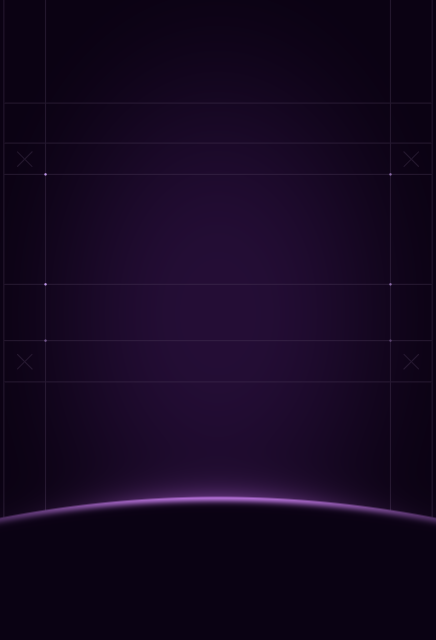
Give the GLSL for this background, as a WebGL 1 fragment shader.

```glsl
precision highp float;

// A dark violet backdrop: an elliptical glow behind a thin ruled grid with
// crosses and node dots, above a planet horizon with a luminous rim.
// Everything is a distance function in units of the canvas height, x centred.

uniform vec2 u_resolution;

// Backdrop glow
const vec3 EDGE_COLOR = vec3(0.043, 0.008, 0.075);
const vec3 CORE_COLOR = vec3(0.140, 0.052, 0.208);
const vec2 GLOW_CENTER = vec2(0.0, 0.510);
const vec2 GLOW_RADIUS = vec2(0.340, 0.490);

// Ruled grid: heights of the horizontal rules, offsets of the vertical rails
const vec3 UPPER_RULES = vec3(0.8389, 0.7764, 0.7275);
const vec3 LOWER_RULES = vec3(0.5557, 0.4678, 0.4033);
const float INNER_RAIL = 0.2695;
const float OUTER_RAIL = 0.3346;
const float LINE_WIDTH = 0.0017;
const vec3 LINE_COLOR = vec3(0.32, 0.25, 0.37);
const float LINE_ALPHA = 0.34;

// Crosses and node dots
const float CROSS_X = 0.302;
const vec2 CROSS_ROWS = vec2(0.7513, 0.4349);
const float CROSS_SIZE = 0.0120;
const float CROSS_ALPHA = 0.34;
const vec3 DOT_ROWS = vec3(0.7275, 0.5557, 0.4678);
const vec3 DOT_LEVELS = vec3(1.0, 1.0, 0.5);
const float DOT_RADIUS = 0.0018;
const vec3 DOT_COLOR = vec3(0.76, 0.60, 0.92);

// Planet
const float HORIZON_TOP = 0.2235;
const float PLANET_RADIUS = 1.79;
const vec3 PLANET_COLOR = vec3(0.041, 0.006, 0.076);
const vec3 RIM_COLOR = vec3(0.72, 0.45, 0.86);
const float RIM_DEPTH = 0.0085;
const float RIM_SPREAD = 0.36;
const vec3 HALO_COLOR = vec3(0.24, 0.14, 0.28);
const float HALO_HEIGHT = 0.018;
const float HALO_SPREAD = 0.22;

float bell(float x, float width) {
  return exp(-x * x / (width * width));
}

// Antialiased coverage of a signed distance
float cover(float dist, float pixel) {
  return clamp(0.5 - dist / pixel, 0.0, 1.0);
}

float minOf(vec3 v) {
  return min(v.x, min(v.y, v.z));
}

float gridLines(vec2 p, float pixel) {
  float ax = abs(p.x);
  float rules = minOf(min(abs(p.y - UPPER_RULES), abs(p.y - LOWER_RULES)));
  rules = max(rules - 0.5 * LINE_WIDTH, ax - OUTER_RAIL);
  float rails = min(abs(ax - INNER_RAIL), abs(ax - OUTER_RAIL));
  return cover(min(rules, rails - 0.5 * LINE_WIDTH), pixel);
}

float crosses(vec2 p, float pixel) {
  vec2 rows = abs(p.y - CROSS_ROWS);
  vec2 q = vec2(abs(abs(p.x) - CROSS_X), min(rows.x, rows.y));
  float stroke = abs(q.x - q.y) * 0.7071 - 0.5 * LINE_WIDTH;
  return cover(max(stroke, max(q.x, q.y) - CROSS_SIZE), pixel);
}

float nodeDots(vec2 p, float pixel) {
  float dx = abs(p.x) - INNER_RAIL;
  float side = p.x < 0.0 ? 1.0 : 0.65;
  float light = 0.0;
  for (int i = 0; i < 3; i++) {
    float dist = length(vec2(dx, p.y - DOT_ROWS[i])) - DOT_RADIUS;
    light += cover(dist, pixel) * DOT_LEVELS[i];
  }
  return light * side;
}

void main() {
  float pixel = 1.0 / u_resolution.y;
  vec2 p = (gl_FragCoord.xy - vec2(0.5 * u_resolution.x, 0.0)) * pixel;

  // Backdrop
  float reach = length((p - GLOW_CENTER) / GLOW_RADIUS);
  vec3 color = mix(CORE_COLOR, EDGE_COLOR, smoothstep(0.12, 1.15, reach));

  // Grid and its marks
  color = mix(color, LINE_COLOR, LINE_ALPHA * gridLines(p, pixel));
  color = mix(color, LINE_COLOR, CROSS_ALPHA * crosses(p, pixel));
  color = mix(color, DOT_COLOR, nodeDots(p, pixel));

  // Halo above the horizon, then the planet with its inner rim
  float height = length(p - vec2(0.0, HORIZON_TOP - PLANET_RADIUS)) - PLANET_RADIUS;
  color += HALO_COLOR * exp(-max(height, 0.0) / HALO_HEIGHT) * bell(p.x, HALO_SPREAD);
  float rim = bell(min(height, 0.0), RIM_DEPTH) * bell(p.x, RIM_SPREAD);
  vec3 planet = mix(PLANET_COLOR, RIM_COLOR, rim);
  color = mix(color, planet, cover(height, 2.0 * pixel));

  gl_FragColor = vec4(color, 1.0);
}
```
